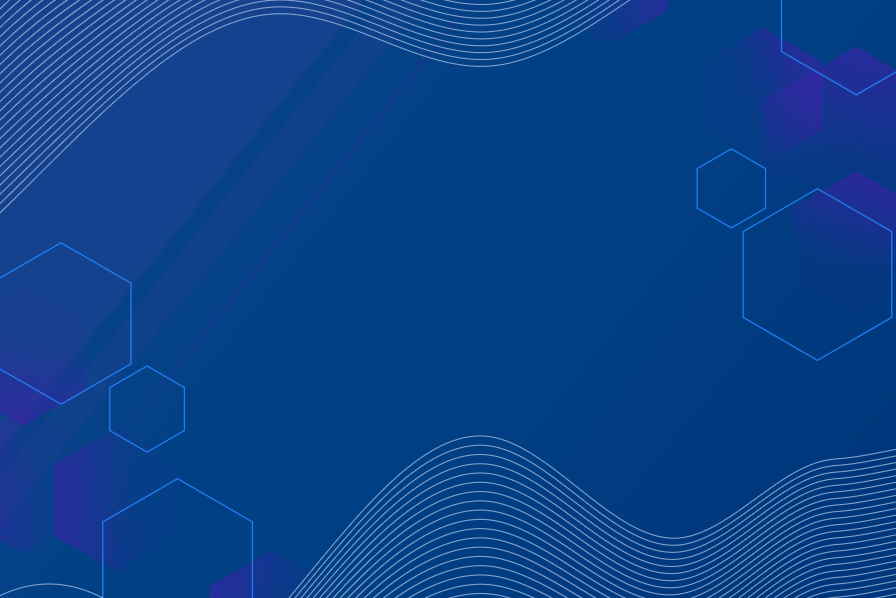
Give the GLSL for this background, as a Shadertoy shader.

```glsl
// Deep blue backdrop with diagonal light streaks, translucent violet hexagons,
// thin hexagon outlines and two bundles of flowing contour lines.
// Shapes are distance functions; each bundle repeats one curve with fract.
#define BLUE_LIGHT vec3(0.080, 0.260, 0.555)
#define BLUE_MID   vec3(0.005, 0.252, 0.522)
#define BLUE_DARK  vec3(0.000, 0.215, 0.485)
#define VIOLET     vec3(0.220, 0.140, 0.650)
#define OUTLINE    vec3(0.130, 0.520, 0.980)
#define CONTOUR    vec3(0.640, 0.740, 0.880)
#define OUTLINE_HALF 0.0011
#define CONTOUR_HALF 0.0009

// Filled hexagons: centre, circumradius; and the direction of their tint
const vec3 FILLS[8] = vec3[8](
    vec3(1.275, 0.840, 0.114), vec3(1.432, 0.742, 0.180),
    vec3(1.432, 0.594, 0.120), vec3(1.016, 1.041, 0.117),
    vec3(0.039, 0.408, 0.120), vec3(0.039, 0.195, 0.120),
    vec3(0.195, 0.164, 0.120), vec3(0.455, -0.040, 0.120));
const vec2 TINT_DIRS[8] = vec2[8](
    vec2(0.9, 0.4), vec2(0.2, 0.9), vec2(0.3, 0.9), vec2(0.9, 0.1),
    vec2(-0.2, -0.9), vec2(-0.9, -0.1), vec2(-0.9, -0.1), vec2(-0.9, 0.2));

// Outlined hexagons: centre, circumradius
const vec3 RINGS[6] = vec3[6](
    vec3(0.102, 0.459, 0.135), vec3(0.246, 0.316, 0.072),
    vec3(0.297, 0.055, 0.1445), vec3(1.223, 0.685, 0.066),
    vec3(1.367, 0.541, 0.1435), vec3(1.432, 0.986, 0.1445));

// Signed distance to a hexagon with a vertex at the top
float hexagon(vec2 p, float radius) {
    p = abs(p);
    return max(p.x, 0.5 * p.x + 0.866 * p.y) - 0.866 * radius;
}

// Box-filtered coverage of a line of the given half width
float stroke(float d, float halfWidth, float px) {
    d = abs(d);
    return clamp((halfWidth - d) / px + 0.5, 0.0, 1.0)
         - clamp((-halfWidth - d) / px + 0.5, 0.0, 1.0);
}

float topCurve(float x) {
    return 0.447 + 0.530 * smoothstep(-0.331, 0.469, x)
                 - 0.088 * smoothstep(0.469, 0.805, x)
                 + 0.225 * smoothstep(0.805, 1.305, x);
}

float bottomCurve(float x) {
    return -0.199 + 0.470 * smoothstep(0.223, 0.803, x)
                  - 0.171 * smoothstep(0.803, 1.127, x)
                  + 0.132 * smoothstep(1.127, 1.400, x)
                  + 0.026 * smoothstep(1.380, 1.580, x);
}

// Repeated lines at a signed height beyond the leading curve
float contours(float height, float slope, float spacing, float px) {
    float row = height / spacing;
    float d = (fract(row + 0.5) - 0.5) * spacing / sqrt(1.0 + slope * slope);
    return stroke(d, CONTOUR_HALF, px) * step(-0.5, row);
}

vec3 backdrop(vec2 p, float px) {
    // Distance across the diagonal streaks
    float q = dot(p, vec2(0.778, -0.628));
    vec3 col = mix(BLUE_MID, BLUE_DARK, smoothstep(0.2, 1.1, q));
    float light = 0.85 * (1.0 - smoothstep(-0.165, -0.145, q));
    light += 0.55 * smoothstep(-0.135, -0.120, q) * (1.0 - smoothstep(-0.085, -0.065, q));
    light += 0.20 * (1.0 - smoothstep(-0.05, 0.12, q));
    col = mix(col, BLUE_LIGHT, min(light, 1.0));
    float thread = stroke(q + 0.012, 0.003, max(px, 0.004));
    return mix(col, VIOLET, 0.22 * thread * smoothstep(0.1, 0.5, p.y));
}

void mainImage(out vec4 fragColor, in vec2 fragCoord) {
    float px = 1.0 / iResolution.y;
    vec2 p = fragCoord * px;
    vec3 col = backdrop(p, px);

    // Translucent hexagons with faintly stepped tints
    for (int i = 0; i < 8; i++) {
        vec2 local = p - FILLS[i].xy;
        float inside = clamp(0.5 - hexagon(local, FILLS[i].z) / px, 0.0, 1.0);
        float t = dot(local, TINT_DIRS[i]) / FILLS[i].z;
        t = mix(t, floor(t * 7.0) / 7.0, 0.25);
        col = mix(col, VIOLET, inside * (0.06 + 0.62 * smoothstep(-0.5, 1.0, t)));
    }

    // Hexagon outlines
    for (int i = 0; i < 6; i++) {
        float d = hexagon(p - RINGS[i].xy, RINGS[i].z);
        col = mix(col, OUTLINE, 0.9 * stroke(d, OUTLINE_HALF, px));
    }

    // Contour bundles, spaced wider around the left edge and the lower crest
    float e = 0.002;
    float topSlope = (topCurve(p.x + e) - topCurve(p.x - e)) / (2.0 * e);
    float topGap = 0.0115 + 0.004 * exp(-25.0 * p.x * p.x);
    float lines = contours(p.y - topCurve(p.x), topSlope, topGap, px);
    float lowSlope = (bottomCurve(p.x + e) - bottomCurve(p.x - e)) / (2.0 * e);
    float lowGap = 0.0110 + 0.0045 * exp(-16.0 * (p.x - 0.8) * (p.x - 0.8));
    lines = max(lines, contours(bottomCurve(p.x) - p.y, lowSlope, lowGap, px));

    // Small arch in the lower left corner
    float u = p.x - 0.082;
    float arch = (p.y - 0.0234 + 2.9 * u * u) / sqrt(1.0 + 33.6 * u * u);
    lines = max(lines, stroke(arch, CONTOUR_HALF, px));

    fragColor = vec4(mix(col, CONTOUR, 0.8 * lines), 1.0);
}
```
